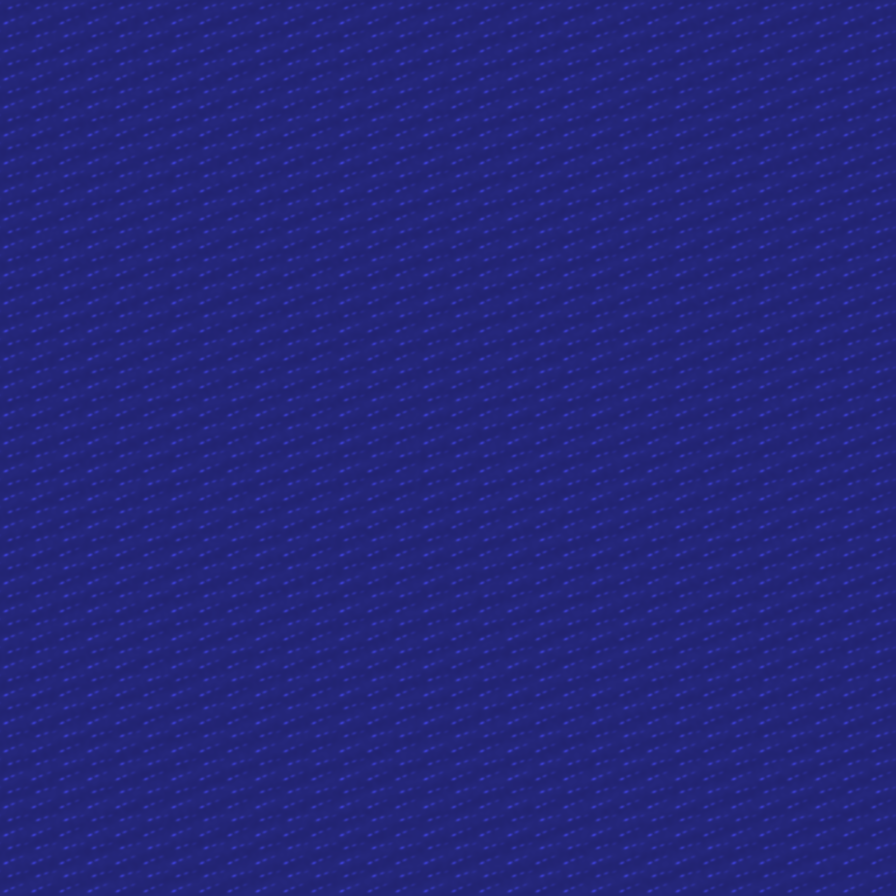
Reproduce this texture procedurally as a WebGL 1 fragment shader.

```glsl
precision highp float;
// Dark blue twill cloth with shallow slanted strands and small bright flecks.

uniform vec2 u_resolution;

const float CELLS = 32.0;                    // fleck repeats across and down
const vec2 STRANDS = vec2(11.0, 32.0);       // twill strands across and down
const vec3 SHADE_COLOR = vec3(0.132, 0.138, 0.448);
const vec3 CLOTH_COLOR = vec3(0.145, 0.153, 0.487);
const vec3 FLECK_COLOR = vec3(0.235, 0.245, 0.830);
const int FLECKS = 6;                        // two rows of three per cell
const vec2 FIRST_FLECK = vec2(0.20, 0.20);
const vec2 ROW_STEP = vec2(0.18, 0.50);
const vec2 FLECK_STEP = vec2(0.27, 0.085);
const vec2 FLECK_RADIUS = vec2(0.084, 0.052);
const float FLECK_SLOPE = 0.25;
const float FLECK_FADE = 0.33;               // loss of strength per step
const float ROW_FADE = 0.08;                 // loss of strength in the second row
const float STRAND_FADE = 0.18;              // loss of strength between strands
const float JITTER = 0.06;
const float WEAR_SCALE = 4.0;
const float WEAR_AMOUNT = 0.06;
const float GRAIN_SCALE = 128.0;
const float GRAIN_AMOUNT = 0.45;

const float TAU = 6.2831853;

float hash(vec2 p) {
  vec3 q = fract(vec3(p.xyx) * 0.1031);
  q += dot(q, q.yzx + 33.33);
  return fract((q.x + q.y) * q.z);
}

float cornerSlope(vec2 corner, vec2 offset, float period) {
  float angle = TAU * hash(mod(corner, period));
  return dot(vec2(cos(angle), sin(angle)), offset);
}

// Gradient noise that wraps after a whole number of cells.
float gradientNoise(vec2 p, float period) {
  vec2 i = floor(p);
  vec2 f = fract(p);
  vec2 u = f * f * f * (f * (f * 6.0 - 15.0) + 10.0);
  float a = cornerSlope(i, f, period);
  float b = cornerSlope(i + vec2(1.0, 0.0), f - vec2(1.0, 0.0), period);
  float c = cornerSlope(i + vec2(0.0, 1.0), f - vec2(0.0, 1.0), period);
  float d = cornerSlope(i + 1.0, f - 1.0, period);
  return mix(mix(a, b, u.x), mix(c, d, u.x), u.y);
}

// Soft slanted dashes, repeated once in every cell.
float fleckLight(vec2 p) {
  float light = 0.0;
  for (int k = 0; k < FLECKS; k++) {
    float n = float(k);
    float row = mod(n, 2.0);
    float place = floor(n / 2.0);
    vec2 jitter = vec2(hash(vec2(n, 3.0)), hash(vec2(n, 8.0))) - 0.5;
    vec2 center = FIRST_FLECK + row * ROW_STEP + place * FLECK_STEP + JITTER * jitter;
    vec2 q = p - center + 0.5;
    vec2 offset = fract(q) - 0.5;
    offset.y -= FLECK_SLOPE * offset.x;
    vec2 d = offset / FLECK_RADIUS;
    float variation = mix(0.95, 1.05, hash(mod(floor(q), CELLS) + n * 41.0));
    float strength = (1.0 - FLECK_FADE * place - ROW_FADE * row) * variation;
    light = max(light, strength * exp(-dot(d, d)));
  }
  return light;
}

void main() {
  vec2 uv = gl_FragCoord.xy / u_resolution;

  // Slanted strands rising to the right
  float strand = 0.5 + 0.5 * cos(TAU * (STRANDS.y * uv.y - STRANDS.x * uv.x));

  // Slow wear and fine grain
  float wear = gradientNoise(uv * WEAR_SCALE, WEAR_SCALE);
  float grain = gradientNoise(uv * GRAIN_SCALE, GRAIN_SCALE);
  float shade = strand * 0.7 + 0.15 + WEAR_AMOUNT * wear + GRAIN_AMOUNT * grain;
  vec3 color = mix(SHADE_COLOR, CLOTH_COLOR, clamp(shade, 0.0, 1.0));

  // Flecks, dimmer between the strands
  float light = fleckLight(uv * CELLS) * (1.0 - STRAND_FADE * (1.0 - strand));
  color = mix(color, FLECK_COLOR, clamp(light * (1.0 + WEAR_AMOUNT * wear), 0.0, 1.0));

  gl_FragColor = vec4(color, 1.0);
}
```
